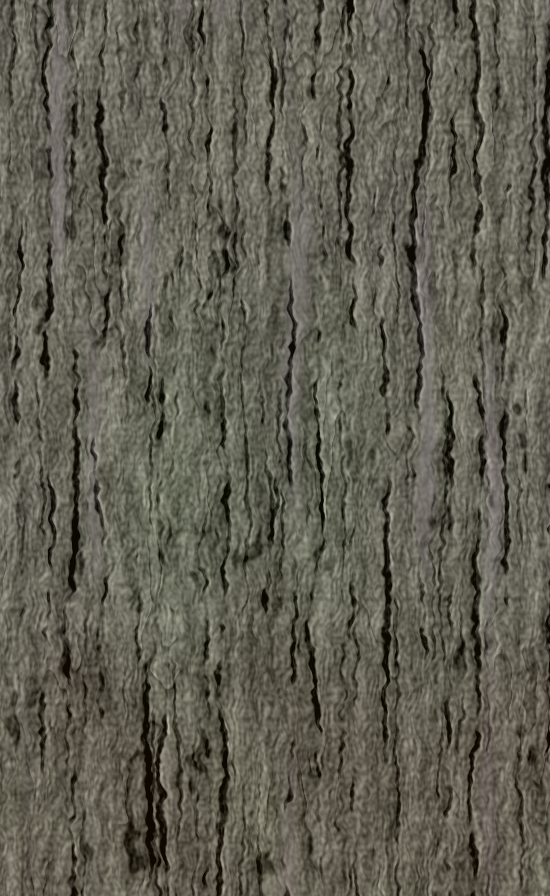
A WebGL 2 fragment shader for this texture:

```glsl
#version 300 es
precision highp float;

uniform vec2 u_resolution;
out vec4 fragColor;

float hash(vec2 cell) {
    vec3 q = fract(vec3(cell.xyx) * vec3(0.1031, 0.1030, 0.0973));
    q += dot(q, q.yzx + 33.33);
    return fract((q.x + q.y) * q.z);
}

vec2 gradient(vec2 cell) {
    float angle = 6.2832 * hash(cell);
    return vec2(cos(angle), sin(angle));
}

// Gradient noise, roughly -1 to 1
float noise(vec2 p) {
    vec2 i = floor(p), f = p - i;
    vec2 s = f * f * f * (f * (f * 6.0 - 15.0) + 10.0);
    vec2 e = vec2(1.0, 0.0);
    float low = mix(dot(gradient(i), f), dot(gradient(i + e), f - e), s.x);
    float high = mix(dot(gradient(i + e.yx), f - e.yx), dot(gradient(i + 1.0), f - 1.0), s.x);
    return 1.4 * mix(low, high, s.y);
}

// Creased relief: rounded strands parted by sharp valleys
float creases(vec2 p, vec2 frequency) {
    float sum = 0.0, gain = 0.6;
    for (int octave = 0; octave < 3; octave++) {
        sum += gain * (abs(noise(p * frequency + float(octave) * 17.3)) - 0.28);
        frequency *= vec2(2.1, 2.9);
        gain *= 0.85;
    }
    return sum;
}

// Vertical fissures: x is darkness, y is the lit lip minus the shaded flank
vec2 fissures(vec2 p, float columns, float halfWidth, float bias, float seed, float pixel) {
    vec2 result = vec2(0.0);
    float u = p.x * columns;
    float ragged = 0.0022 * noise(p * vec2(90.0, 110.0) + seed);
    for (int k = -1; k <= 1; k++) {
        float id = floor(u) + float(k);
        float r = hash(vec2(id + 50.0, seed));
        float lane = id * 7.37 + seed;
        float centre = id + 0.5 + 0.6 * (r - 0.5)
            + 0.34 * noise(vec2(p.y * 5.0, lane))
            + 0.10 * noise(vec2(p.y * 31.0, lane + 3.4));
        float d = (u - centre) / columns + ragged;
        float opening = noise(vec2(p.y * 4.0 + r * 40.0, lane + 1.6))
            + 0.55 * noise(vec2(p.y * 26.0, lane + 8.2))
            + 0.30 * noise(vec2(p.y * 80.0, lane + 2.9)) + bias;
        float open = smoothstep(-0.1, 0.5, opening);
        float width = halfWidth * (0.2 + 1.1 * clamp(opening, 0.0, 1.0));
        float dark = open * (1.0 - smoothstep(width * 0.5, width + pixel, abs(d)));
        float lip = (d - width - 1.6 * pixel) / (1.6 * pixel);
        float flank = exp(-abs(d) / (3.0 * halfWidth)) * step(d, 0.0);
        result.x = max(result.x, dark);
        result.y += open * (exp(-lip * lip) - 0.8 * flank);
    }
    return result;
}

// Torn flake ends: bright ragged rim above, shadow beneath
float flakes(vec2 p, vec2 frequency, float rows, float seed) {
    float height = p.y * rows + 1.5 * noise(p * frequency + seed)
        + 0.22 * noise(p * vec2(95.0, 50.0));
    float f = fract(height);
    float shadow = smoothstep(0.72, 0.95, f) * (1.0 - smoothstep(0.95, 1.0, f));
    float rim = exp(-f * 9.0) * smoothstep(0.0, 0.04, f);
    float present = smoothstep(0.02, 0.4, noise(p * vec2(16.0, 7.0) + seed * 3.0));
    return present * (0.6 * rim - shadow);
}

// Ragged dark gouges with a sharp rim
float gouges(vec2 p, vec2 frequency, float threshold) {
    float field = noise(p * frequency + 9.1) + 0.32 * noise(p * vec2(85.0, 45.0));
    return smoothstep(threshold, threshold + 0.22, field);
}

vec3 barkColour(float tone, float moss, float lilac, float brown) {
    vec3 colour = mix(vec3(0.10, 0.09, 0.06), vec3(0.59, 0.58, 0.53), tone);
    colour += moss * vec3(-0.016, 0.006, -0.014);
    colour += lilac * vec3(0.008, -0.006, 0.024);
    colour += brown * vec3(0.008, -0.001, -0.012);
    return clamp(colour, 0.0, 1.0);
}

void main() {
    vec2 p = gl_FragCoord.xy / u_resolution.y;
    float pixel = 1.0 / u_resolution.y;
    vec2 warped = p + 0.007 * vec2(noise(p * vec2(9.0, 6.0)), 0.0)
        + 0.004 * vec2(noise(p * 42.0), noise(p * 38.0 + 5.3));

    // Weathered streaks and broad patches
    float streak = smoothstep(0.22, 0.7, noise(warped * vec2(27.0, 2.6) + 6.7));
    float patches = noise(p * vec2(9.0, 4.0) + 2.8);
    vec2 mossOffset = (p - vec2(0.29, 0.50)) / vec2(0.17, 0.25);
    float moss = exp(-dot(mossOffset, mossOffset)) + 0.3 * patches;
    float brown = 1.0 - smoothstep(0.10, 0.42, p.y + 0.12 * patches);

    // Relief lit from the side
    vec2 strands = vec2(36.0, 8.0);
    float relief = creases(warped, strands);
    float slope = relief - creases(warped + vec2(0.0024, -0.0024), strands);
    float grain = noise(p * vec2(215.0, 180.0)) + 0.6 * noise(warped * vec2(120.0, 85.0));
    float strand = noise(warped * vec2(52.0, 7.0) + 13.7);

    // Openings in the surface
    vec2 deep = fissures(warped, 29.0, 0.0036, 0.12, 3.1, pixel);
    vec2 shallow = fissures(warped + 0.013, 50.0, 0.0021, 0.0, 11.7, pixel);
    float torn = flakes(warped, vec2(34.0, 6.0), 9.0, 4.6);
    float pits = gouges(warped, vec2(30.0, 9.0), 0.52);

    float rough = 1.0 - 0.5 * streak;
    float tone = 0.68 + rough * (0.36 * relief + 0.46 * slope + 0.18 * grain + 0.17 * strand);
    tone += 0.07 * patches + 0.10 * streak - 0.07 * brown;
    tone += 0.20 * deep.y + 0.13 * shallow.y + 0.24 * torn * rough;
    tone -= 0.62 * deep.x + 0.36 * shallow.x * rough + 0.42 * pits;
    tone = clamp(tone, -0.12, 1.22);

    fragColor = vec4(barkColour(tone, moss, streak - 0.3 * patches, brown), 1.0);
}
```
